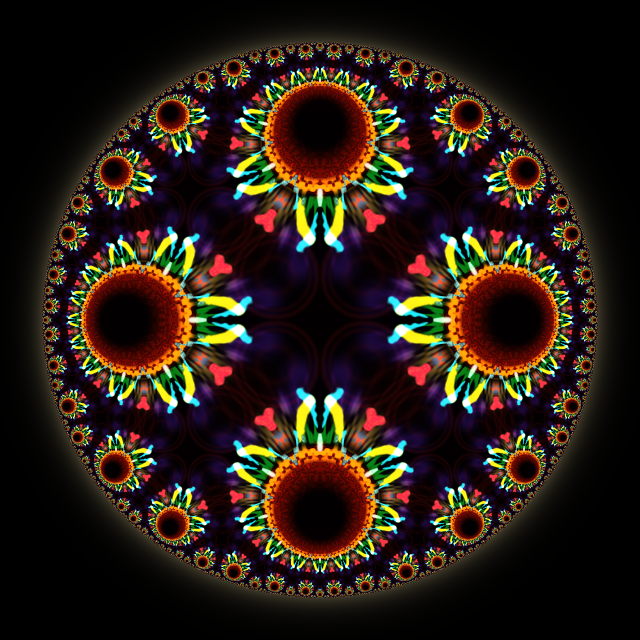
Reproduce this pattern procedurally as a Shadertoy shader.

```glsl
const float FLOWER_DIST = 0.71381;  // flower centre in the unit disc

float hash(vec2 p) {
    return fract(sin(dot(p, vec2(127.1, 311.7))) * 43758.5453);
}

float noise(vec2 p) {
    vec2 i = floor(p), f = fract(p);
    f = f * f * (3.0 - 2.0 * f);
    return mix(mix(hash(i), hash(i + vec2(1, 0)), f.x),
               mix(hash(i + vec2(0, 1)), hash(i + 1.0), f.x), f.y);
}

// Tapered line, 1 inside and 0 outside
float stroke(vec2 p, vec2 a, vec2 b, float wa, float wb) {
    vec2 d = b - a;
    float h = clamp(dot(p - a, d) / dot(d, d), 0.0, 1.0);
    return smoothstep(0.004, -0.004, length(p - a - h * d) - mix(wa, wb, h));
}

float blob(vec2 p, vec2 c, float size) {
    vec2 d = (p - c) / size;
    return exp(-dot(d, d));
}

// Reflect into one triangle of the hyperbolic {4,10} tiling
vec2 foldDisc(vec2 z) {
    float c = (1.0 + FLOWER_DIST * FLOWER_DIST) / (2.0 * FLOWER_DIST);
    for (int i = 0; i < 28; i++) {
        z = abs(z);
        if (z.y > z.x) z = z.yx;
        vec2 d = z - c;
        float k = (2.0 * c * c - 1.0) / dot(d, d);
        if (k <= 1.0) break;
        z = c + d * k;
    }
    return z;
}

// Moebius map that carries the flower centre to the origin
vec2 toFlower(vec2 z) {
    vec2 n = vec2(FLOWER_DIST - z.x, -z.y);
    vec2 d = vec2(1.0 - FLOWER_DIST * z.x, -FLOWER_DIST * z.y);
    vec2 w = vec2(dot(n, d), n.y * d.x - n.x * d.y) / dot(d, d);
    return vec2(w.x, abs(w.y));
}

vec3 flower(vec2 w, vec2 z) {
    float r = length(w);
    float s = atan(w.y, w.x) / 0.314159;  // 0 at petal axis, 1 at heart axis
    float grain = noise(w * 210.0);
    float streak = noise(vec2(s * 17.0, r * 24.0));
    vec2 q = w + 0.007 * (vec2(noise(w * 75.0), noise(w * 75.0 + 40.0)) - 0.5);
    vec3 col = vec3(0.006, 0.0, 0.002);

    // Ember ring with ripples and flame tips
    float ripple = 0.5 + 0.5 * sin(150.0 * length(w - vec2(0.29, 0.0)));
    float ripple2 = 0.5 + 0.5 * sin(130.0 * length(w - vec2(0.25, 0.08)));
    float ember = smoothstep(0.15, 0.33, r) * smoothstep(0.40, 0.35, r + 0.04 * (streak - 0.5));
    col += vec3(0.62, 0.05, 0.01) * ember * (0.25 + 0.35 * ripple * ripple2 + 0.75 * grain);
    float flame = smoothstep(0.31, 0.35, r) * smoothstep(0.41, 0.37, r);
    col += vec3(1.0, 0.65, 0.02) * flame * smoothstep(0.42, 0.68, noise(vec2(s * 8.0, r * 70.0)));

    // Olive, violet and green brush marks
    float olive = smoothstep(0.39, 0.45, r) * smoothstep(0.59, 0.48, r) * smoothstep(0.25, 0.6, s);
    col += vec3(0.55, 0.48, 0.14) * olive * smoothstep(0.2, 0.85, streak) * 0.65;
    float violet = blob(w, vec2(0.535, 0.082), 0.035) + 0.45 * blob(w, vec2(0.605, 0.048), 0.035);
    col += vec3(0.24, 0.08, 0.55) * violet * (0.25 + streak);
    float green = smoothstep(0.37, 0.4, r) * smoothstep(0.5, 0.44, r) * smoothstep(0.65, 0.4, s);
    col += vec3(0.03, 0.5, 0.08) * green * smoothstep(0.45, 0.75, streak);

    // Mottled bud below the heart
    float bud = blob(q, vec2(0.433, 0.141), 0.027);
    col += bud * mix(vec3(0.15, 0.25, 0.6), vec3(0.95, 0.12, 0.12), smoothstep(0.3, 0.6, noise(w * 95.0)));

    // Stippled turquoise zigzag
    float zigRadius = 0.355 + 0.075 * smoothstep(0.98, 0.55, s) + 0.012 * sin(s * 24.0);
    float zig = smoothstep(0.015, 0.009, abs(r - zigRadius)) * smoothstep(0.38, 0.48, s);
    col = mix(col, vec3(0.5, 0.82, 0.82) * (0.4 + 0.9 * grain), zig * 0.9);

    // Yellow and cyan petals, white where they cross
    float yellow = max(stroke(q, vec2(0.405, 0.074), vec2(0.462, 0.064), 0.003, 0.015),
                   max(stroke(q, vec2(0.462, 0.064), vec2(0.503, 0.053), 0.015, 0.016),
                       stroke(q, vec2(0.503, 0.053), vec2(0.534, 0.029), 0.016, 0.014)));
    float cyan = max(stroke(q, vec2(0.562, 0.053), vec2(0.532, 0.027), 0.010, 0.013),
                 max(stroke(q, vec2(0.532, 0.027), vec2(0.455, 0.011), 0.011, 0.004),
                     stroke(q, vec2(0.40, 0.083), vec2(0.445, 0.085), 0.003, 0.006)));
    col *= 1.0 - 0.9 * max(yellow, cyan);
    col += vec3(1.0, 0.96, 0.08) * yellow + vec3(0.12, 0.93, 1.0) * cyan;
    col += vec3(0.75, 0.9, 0.85) * stroke(q, vec2(0.375, 0.0), vec2(0.425, 0.0), 0.011, 0.005);

    // Three-lobed heart
    vec2 axis = vec2(cos(0.314159), sin(0.314159));
    vec2 h = vec2(dot(q, axis), abs(dot(q, vec2(-axis.y, axis.x))));
    float heart = max(stroke(h, vec2(0.505, 0.0), vec2(0.53, 0.0), 0.014, 0.017),
                      stroke(h, vec2(0.53, 0.0), vec2(0.546, 0.018), 0.014, 0.014));
    col = mix(col, vec3(1.0, 0.12 + 0.2 * grain, 0.28), heart);

    // Faint red loops and threads in the gaps
    float d = length(z - 0.16);
    float loops = exp(-pow((d - 0.15) / 0.009, 2.0)) + 0.7 * exp(-pow((d - 0.125) / 0.007, 2.0))
                + 0.5 * exp(-pow((d - 0.065) / 0.014, 2.0));
    float threads = smoothstep(0.48, 0.56, r) * smoothstep(0.72, 0.6, r) * smoothstep(0.45, 0.9, s);
    col += vec3(0.13, 0.012, 0.01) * (loops * 0.7 + threads * noise(vec2(s * 26.0, r * 6.0)));
    return min(col, 1.0);
}

void mainImage(out vec4 fragColor, in vec2 fragCoord) {
    float unit = 0.434 * min(iResolution.x, iResolution.y);
    vec3 sum = vec3(0.0);
    // Supersample the fine rim
    for (int i = 0; i < 9; i++) {
        vec2 offset = (vec2(i % 3, i / 3) - 1.0) / 3.0;
        vec2 p = (fragCoord + offset - 0.5 * iResolution.xy) / unit;
        float r = length(p);
        if (r < 1.0) {
            vec2 z = foldDisc(p);
            sum += flower(toFlower(z), z);
        } else {
            sum += vec3(0.24, 0.22, 0.16) * exp(-(r - 1.0) * 24.0);
        }
    }
    fragColor = vec4(sum / 9.0, 1.0);
}
```
